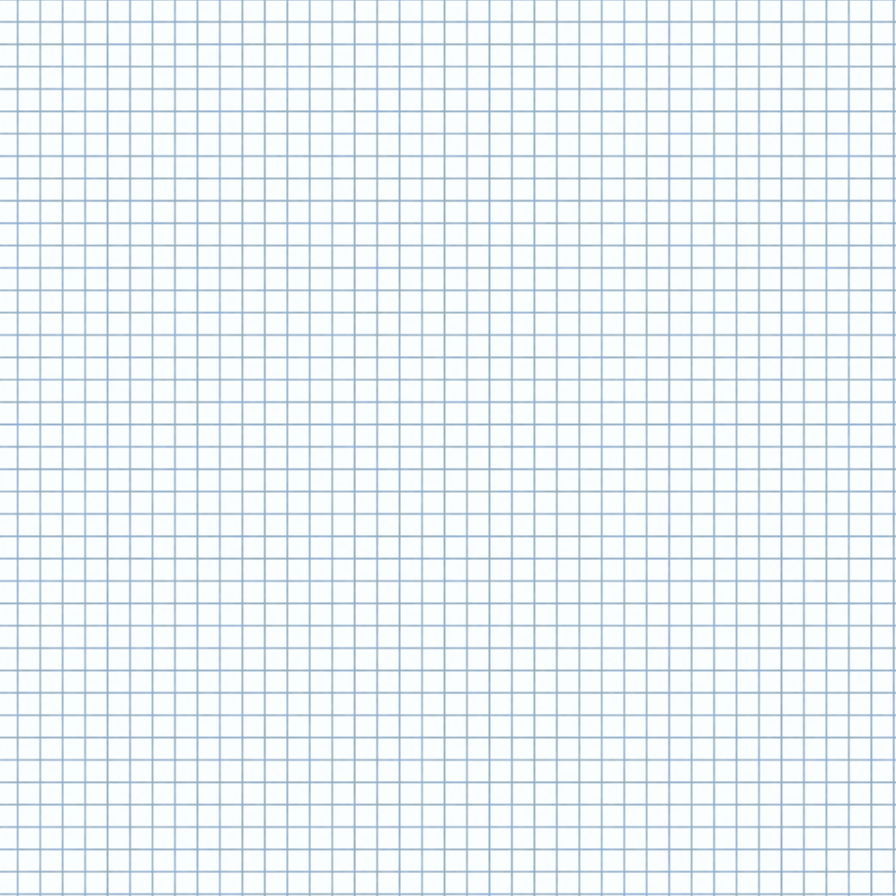
Give the GLSL for this pattern, as a three.js fragment shader.

```glsl
// Square-ruled graph paper: thin blue-grey lines with slightly uneven ink.
varying vec2 vUv;

const vec2 PITCH = vec2(0.02507, 0.02496);  // line spacing across and up
const vec2 FIRST_LINE = vec2(0.0198, 0.0021);
const float LINE_WIDTH = 0.0019;
const float SOFTNESS = 0.0021;              // least width of the edge blur
const float LINE_VARIATION = 0.14;          // ink strength from line to line
const float MOTTLE = 0.14;                  // ink strength along a line
const float MOTTLE_SCALE = 170.0;
const float PAPER_GRAIN = 0.006;
const vec3 PAPER = vec3(0.985, 0.998, 1.0);
const vec3 INK_GREY = vec3(0.58, 0.67, 0.72);
const vec3 INK_BLUE = vec3(0.56, 0.68, 0.82);

float hash(vec2 p) {
  vec3 q = fract(vec3(p.xyx) * 0.1031);
  q += dot(q, q.yzx + 33.33);
  return fract((q.x + q.y) * q.z);
}

float valueNoise(vec2 p) {
  vec2 cell = floor(p);
  vec2 f = fract(p);
  f = f * f * (3.0 - 2.0 * f);
  float low = mix(hash(cell), hash(cell + vec2(1.0, 0.0)), f.x);
  float high = mix(hash(cell + vec2(0.0, 1.0)), hash(cell + 1.0), f.x);
  return mix(low, high, f.y);
}

// Share of a filter of the given width that the nearest line covers.
float lineCoverage(float offset, float blur) {
  float overlap = 0.5 * (LINE_WIDTH + blur) - abs(offset);
  return clamp(overlap, 0.0, min(LINE_WIDTH, blur)) / blur;
}

// Ink strength of one line at a distance along its length.
float inkStrength(float index, float along, float seed) {
  float perLine = hash(vec2(index + 7.0, seed)) - 0.5;
  float mottle = valueNoise(vec2(along * MOTTLE_SCALE, index * 3.0 + seed)) - 0.5;
  return 1.0 + LINE_VARIATION * perLine + MOTTLE * mottle;
}

void main() {
  // Nearest line in each direction
  vec2 grid = (vUv - FIRST_LINE) / PITCH;
  vec2 index = floor(grid + 0.5);
  vec2 offset = (grid - index) * PITCH;

  // Vertical and horizontal rules
  vec2 blur = max(fwidth(vUv), vec2(SOFTNESS));
  float vertical = lineCoverage(offset.x, blur.x) * inkStrength(index.x, vUv.y, 11.0);
  float horizontal = lineCoverage(offset.y, blur.y) * inkStrength(index.y, vUv.x, 53.0);
  float ink = 1.0 - (1.0 - min(vertical, 1.0)) * (1.0 - min(horizontal, 1.0));

  // Ink hue drifts gently between grey and blue
  float hue = valueNoise(vUv * 60.0 + 19.0);
  vec3 inkColor = mix(INK_GREY, INK_BLUE, hue);

  vec3 paper = PAPER - PAPER_GRAIN * valueNoise(vUv * 220.0);
  gl_FragColor = vec4(mix(paper, inkColor, ink), 1.0);
}
```
